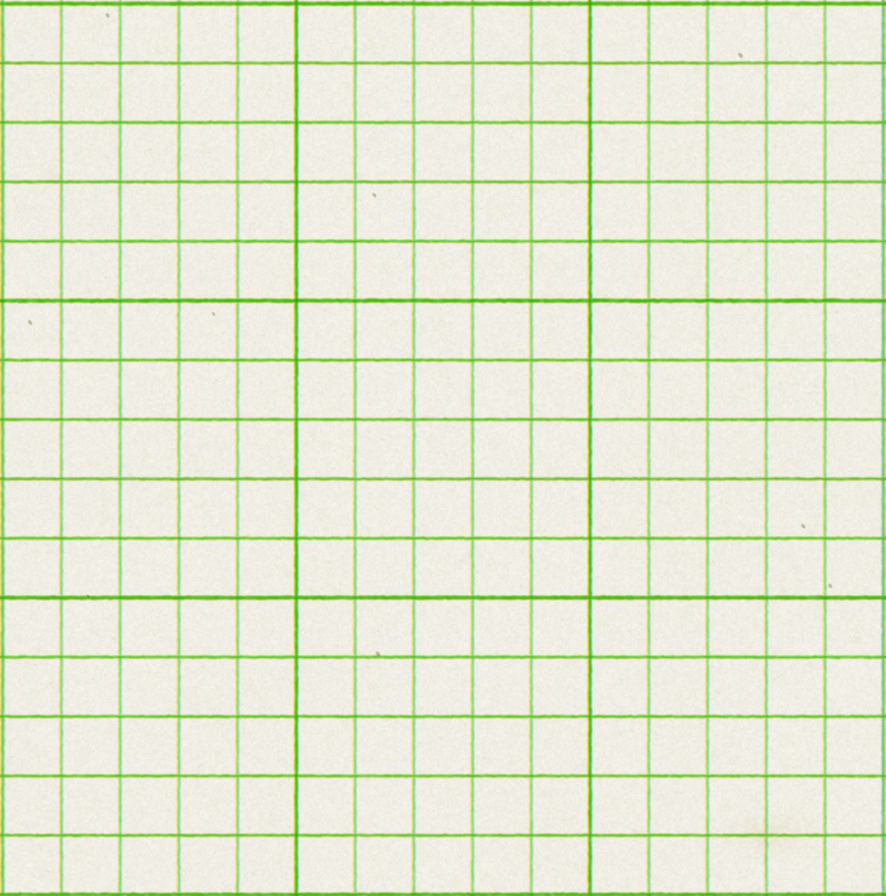
Write a WebGL 2 fragment shader that draws this pattern.

```glsl
#version 300 es
precision highp float;
// Aged graph paper: a 15 by 15 green grid with a heavier line every fifth cell.
// Lines are distances to whole cell numbers, roughened by value noise; shifted
// colour channels fringe the uprights, and hashed specks and blotches age the paper.
uniform vec2 u_resolution;
out vec4 fragColor;

const vec2 GRID_ORIGIN = vec2(0.0028, 0.0014);
const vec2 CELL_SIZE = vec2(0.0663, 0.0663);
const float MAJOR_EVERY = 5.0;
const vec3 PAPER = vec3(0.942, 0.934, 0.900);
const vec3 AGED_TINT = vec3(0.988, 0.978, 0.945);
const vec3 SPECK = vec3(0.62, 0.58, 0.40);
const vec3 MAJOR_INK = vec3(0.32, 0.77, 0.13);
const vec3 ROW_INK = vec3(0.42, 0.81, 0.27);
const vec3 COLUMN_INK = vec3(0.58, 0.89, 0.52);

float hash(vec2 p) {
  vec3 q = fract(p.xyx * 0.1031);
  q += dot(q, q.yzx + 33.33);
  return fract((q.x + q.y) * q.z);
}

float noise(vec2 p) {
  vec2 i = floor(p), f = fract(p);
  f = f * f * (3.0 - 2.0 * f);
  return mix(mix(hash(i), hash(i + vec2(1, 0)), f.x),
             mix(hash(i + vec2(0, 1)), hash(i + vec2(1, 1)), f.x), f.y);
}

float fbm(vec2 p) {
  float sum = 0.0, gain = 0.5;
  for (int i = 0; i < 4; i++) {
    sum += gain * noise(p);
    p = p * 2.03 + 17.1;
    gain *= 0.5;
  }
  return sum;
}

// Ink of the nearest line: "across" measures over it, "along" follows it.
// "fringe" separates the red and blue channels of the print.
vec3 ruledLine(float across, float along, float pixel, vec3 minorInk,
               vec2 halfWidths, float fringe, float seed) {
  float index = round(across);
  float major = 1.0 - step(0.5, mod(index + 0.25, MAJOR_EVERY));
  float rough = noise(vec2(along * 13.0, index * 7.3 + seed)) - 0.5;
  float offset = across - index + 0.010 * rough;
  float halfWidth = mix(halfWidths.x, halfWidths.y, major);
  halfWidth *= 0.90 + 0.20 * noise(vec2(along * 17.0 + 40.0, index + seed));
  float soft = max(0.65 * pixel, 0.027);
  vec3 dist = abs(offset - fringe * vec3(1.0, 0.0, -1.0));
  // The blue channel bleeds wider, leaving a pale yellow halo.
  vec3 width = halfWidth + vec3(0.0, 0.0, 0.006);
  vec3 cover = 1.0 - smoothstep(width - soft, width + soft, dist);
  float strength = 0.84 + 0.24 * noise(vec2(along * 11.0, index * 3.1 + seed));
  return mix(vec3(1.0), mix(minorInk, MAJOR_INK, major), cover * min(strength, 1.0));
}

// One speck may sit in each tile; "density" is the share of tiles holding one.
float specks(vec2 p, float density, float radius, float pixel, float seed) {
  vec2 tile = floor(p);
  vec2 centre = 0.2 + 0.6 * vec2(hash(tile + seed), hash(tile + seed + 31.7));
  vec2 delta = fract(p) - centre;
  delta.y += 0.4 * delta.x;
  float size = radius * (0.5 + hash(tile + seed + 71.3));
  float present = step(hash(tile + seed + 5.9), density);
  return present * (1.0 - smoothstep(size - pixel, size + pixel, length(delta)));
}

vec3 agedPaper(vec2 cell, float pixel) {
  float blotch = smoothstep(0.35, 0.75, fbm(cell * 0.42 + 3.0));
  float mottling = smoothstep(0.48, 0.8, fbm(cell * 7.0 + 60.0));
  vec3 paper = PAPER * mix(vec3(1.0), AGED_TINT, 0.1 * blotch + 0.5 * mottling);
  paper += 0.026 * (noise(cell * 24.0) - 0.5) + 0.026 * (noise(cell * 47.0) - 0.5);
  // A faint warm stain in the lower right corner.
  vec2 stainOffset = (cell - vec2(13.1, 1.0)) / vec2(0.6, 0.3);
  float stain = exp(-dot(stainOffset, stainOffset)) * fbm(cell * 4.0);
  paper *= mix(vec3(1.0), vec3(0.96, 0.94, 0.87), stain);
  // Sparse dark flecks over many faint fibres.
  float fleck = specks(cell * 0.9, 0.04, 0.026, pixel, 12.0);
  float fibre = specks(cell * vec2(3.0, 4.0), 0.09, 0.08, 3.0 * pixel, 48.0);
  return mix(mix(paper, SPECK, 0.08 * fibre), SPECK, 0.6 * fleck);
}

void main() {
  vec2 uv = gl_FragCoord.xy / u_resolution;
  vec2 cell = (uv - GRID_ORIGIN) / CELL_SIZE;
  vec2 pixel = 1.0 / (u_resolution * CELL_SIZE);

  // The fringe turns over on the last upright, which prints teal.
  float fringe = mix(0.010, -0.010, step(14.5, cell.x));
  vec3 columns = ruledLine(cell.x, cell.y, pixel.x, COLUMN_INK, vec2(0.023, 0.029), fringe, 3.0);
  vec3 rows = ruledLine(cell.y, cell.x, pixel.y, ROW_INK, vec2(0.023, 0.032), 0.001, 91.0);

  // The outermost uprights are printed more faintly.
  float border = step(7.25, abs(cell.x - 7.5));
  columns = mix(columns, vec3(1.0), 0.3 * border);

  // Overlapping inks deepen a little where lines cross.
  vec3 ink = mix(min(columns, rows), columns * rows, 0.45);
  vec3 colour = agedPaper(cell, pixel.y) * ink;
  fragColor = vec4(clamp(colour, 0.0, 1.0), 1.0);
}
```
